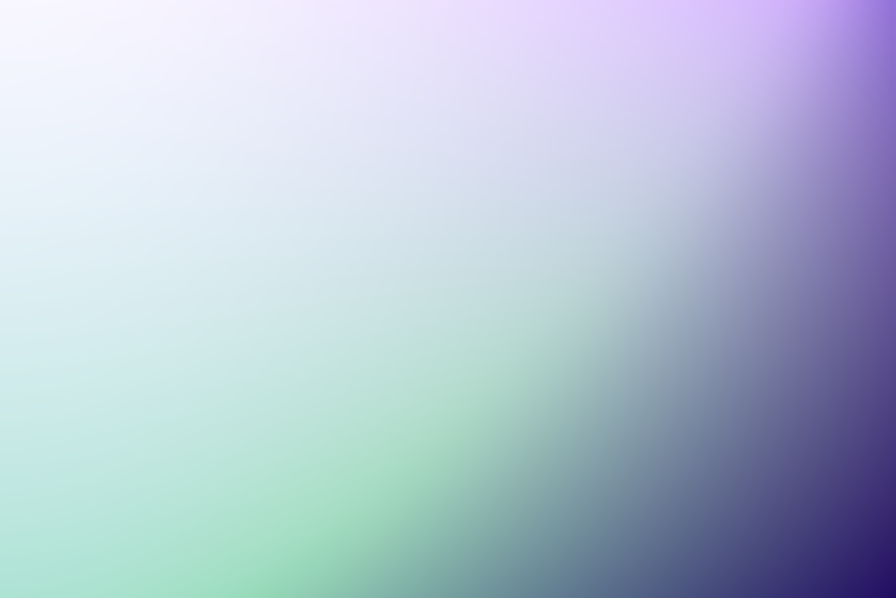
Write a Shadertoy shader that draws this background.

```glsl
// Soft pastel gradient: a pale field meets a curved mint-to-lilac ridge, then falls into deep indigo.

// Quadratic colour ramp through three stops at y = 0, 0.5 and 1
vec3 ramp(vec3 low, vec3 middle, vec3 high, float y) {
    return low * (1.0 - y) * (1.0 - 2.0 * y)
         + middle * 4.0 * y * (1.0 - y)
         + high * y * (2.0 * y - 1.0);
}

// Horizontal position of the bright ridge at height y
float ridgeAt(float y) {
    return 0.29 + 0.86 * y - 0.25 * y * y;
}

void mainImage(out vec4 fragColor, in vec2 fragCoord) {
    vec2 uv = fragCoord / iResolution.xy;
    float ridge = ridgeAt(uv.y);

    // Vertical ramps for the left edge, the ridge and the right edge
    vec3 pale = ramp(vec3(0.68, 0.89, 0.83), vec3(0.86, 0.935, 0.95), vec3(0.975, 0.97, 1.0), uv.y);
    vec3 glow = ramp(vec3(0.60, 0.87, 0.73), vec3(0.735, 0.845, 0.835), vec3(0.84, 0.72, 1.0), uv.y);
    vec3 deep = ramp(vec3(0.13, 0.05, 0.38), vec3(0.39, 0.335, 0.59), vec3(0.58, 0.45, 0.85), uv.y);

    // Ease from the pale side up to the ridge
    float rise = pow(clamp(uv.x / ridge, 0.0, 1.0), 1.8);
    vec3 color = mix(pale, glow, rise);

    // Rounded ramp from the ridge down into the dark side
    float offset = uv.x - ridge;
    float fall = 0.5 * (offset + sqrt(offset * offset + 0.002)) / (1.0 - ridge);
    color = mix(color, deep, clamp(fall, 0.0, 1.0));

    fragColor = vec4(color, 1.0);
}
```
